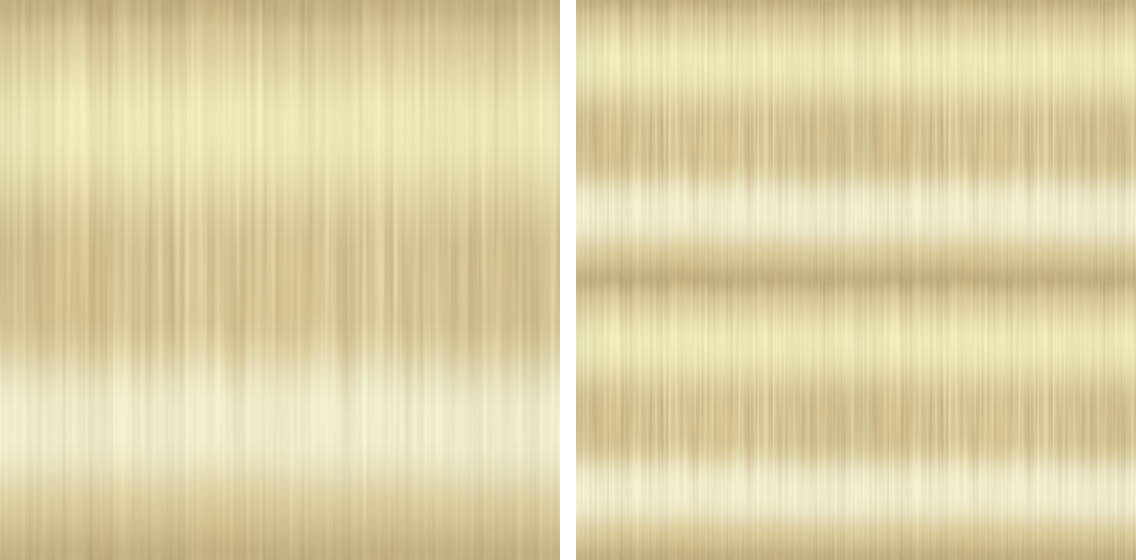
Left: one tile. Right: repeated 2 by 2.
Write a Shadertoy shader that draws this texture.

```glsl
// Brushed pale-gold metal: soft horizontal sheen bands crossed by fine vertical streaks.

const vec3 EDGE_SHADE = vec3(0.760, 0.690, 0.500);
const vec3 TAN = vec3(0.828, 0.762, 0.568);
const vec3 LEMON = vec3(0.924, 0.902, 0.715);
const vec3 CREAM = vec3(0.926, 0.916, 0.788);
const vec3 STREAK_TINT = vec3(0.92, 1.05, 1.06);

// Two random values in 0..1 for a lattice cell
vec2 hash2(vec2 cell, float seed) {
    vec3 p = fract(vec3(cell.xyx + seed) * vec3(0.1031, 0.1030, 0.0973));
    p += dot(p, p.yzx + 33.33);
    return fract((p.xx + p.yz) * p.zy);
}

// Smooth bump of radius 1
float bump(float d) {
    float k = max(1.0 - d * d, 0.0);
    return k * k;
}

// Cellular streaks: one soft stroke of random tone per cell, wrapping at the borders
float streaks(vec2 uv, vec2 cells, float width, float seed) {
    vec2 p = uv * cells;
    vec2 base = floor(p);
    float sum = 0.0;
    for (int j = -1; j <= 1; j++) {
        for (int i = -1; i <= 1; i++) {
            vec2 cell = base + vec2(i, j);
            vec2 wrapped = mod(cell, cells);
            vec2 d = p - cell - hash2(wrapped, seed);
            float tone = 2.0 * hash2(wrapped, seed + 57.0).x - 1.0;
            sum += tone * bump(d.x / width) * bump(d.y);
        }
    }
    return sum;
}

// Sheen from top (0) to bottom (1), starting and ending in the same shade
vec3 sheen(float t) {
    vec3 c = mix(EDGE_SHADE, TAN, smoothstep(0.0, 0.07, t));
    c = mix(c, LEMON, smoothstep(0.02, 0.22, t));
    c = mix(c, TAN, smoothstep(0.23, 0.46, t));
    c = mix(c, CREAM, smoothstep(0.56, 0.74, t));
    c = mix(c, TAN, smoothstep(0.78, 0.95, t));
    return mix(c, EDGE_SHADE, smoothstep(0.92, 1.0, t));
}

void mainImage(out vec4 fragColor, in vec2 fragCoord) {
    vec2 uv = fragCoord / iResolution.xy;
    float depth = 1.0 - uv.y;

    // Streak layers from broad to fine
    float broad = streaks(uv, vec2(9.0, 2.0), 0.95, 3.0);
    float medium = streaks(uv, vec2(38.0, 2.0), 0.7, 11.0);
    float fine = streaks(uv, vec2(80.0, 2.0), 0.65, 23.0);
    float hair = streaks(uv, vec2(138.0, 3.0), 0.7, 41.0);
    float tone = 0.1 * broad + 0.35 * medium + 0.65 * fine + 0.6 * hair;

    // Streaks drag the band borders slightly up and down
    float shift = 0.009 * medium + 0.009 * fine + 0.008 * broad;
    vec3 color = sheen(fract(depth + shift));

    // Contrast is strongest in the tan middle band
    float contrast = mix(0.038, 0.073, bump((depth - 0.48) / 0.25));
    color += contrast * tone * STREAK_TINT;

    // Slight warm and cool drift
    color += 0.007 * broad * vec3(1.0, 0.0, -1.0);

    fragColor = vec4(clamp(color, 0.0, 1.0), 1.0);
}
```
